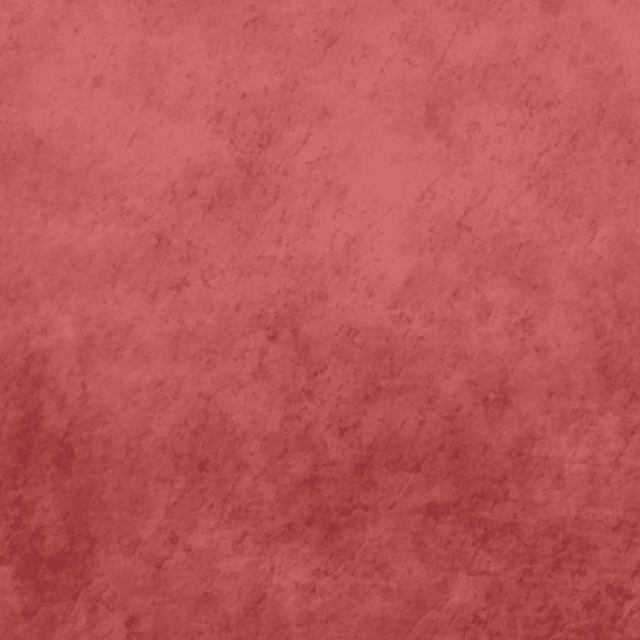
Reproduce this texture procedurally as a Shadertoy shader.

```glsl
// Weathered red plaster wall: a vertical fade carries cloudy stains, gritty
// eroded patches, slanted specks and worn panel edges, all from value noise.
// A slope of the surface height adds faint embossed cracks and brush marks.

float hash(vec2 p) {
    vec3 q = fract(vec3(p.xyx) * 0.1031);
    q += dot(q, q.yzx + 33.33);
    return fract((q.x + q.y) * q.z);
}

float noise(vec2 p) {
    vec2 cell = floor(p), f = fract(p);
    f = f * f * (3.0 - 2.0 * f);
    float low = mix(hash(cell), hash(cell + vec2(1, 0)), f.x);
    float high = mix(hash(cell + vec2(0, 1)), hash(cell + vec2(1, 1)), f.x);
    return mix(low, high, f.y);
}

mat2 rotate(float angle) {
    float c = cos(angle), s = sin(angle);
    return mat2(c, s, -s, c);
}

float fbm(vec2 p) {
    float sum = 0.0, weight = 0.5;
    for (int i = 0; i < 5; i++) {
        sum += weight * noise(p);
        p = rotate(0.65) * p * 2.03 + 17.3;
        weight *= 0.5;
    }
    return sum / 0.969;
}

// Soft box with separate half sizes and a feathered rim
float softBox(vec2 p, vec2 center, vec2 halfSize, float feather) {
    vec2 d = abs(p - center) - halfSize;
    return 1.0 - smoothstep(-feather, feather, max(d.x, d.y));
}

// Plaster height: lumps, curled cracks and horizontal brush strokes
float height(vec2 p) {
    float low = 1.0 - smoothstep(0.1, 0.55, p.y);
    float lumps = fbm(p * 42.0);
    float crack = smoothstep(0.0, 0.06, abs(fbm(p * 13.0 + 41.0) - 0.5));
    float brush = noise(rotate(0.12) * p * vec2(16.0, 110.0));
    float brushArea = low * smoothstep(0.45, 0.8, p.x);
    return lumps * 0.9 + crack * 0.2 * low + brush * 0.4 * brushArea;
}

// Small elongated pits, gathered where the region noise is high
float specks(vec2 p, float scale, float angle) {
    float pits = noise(rotate(angle) * p * vec2(scale, scale * 0.5));
    pits += 0.4 * (noise(p * scale * 2.1 + 9.0) - 0.5);
    float region = smoothstep(0.38, 0.62, fbm(p * 5.0 + scale));
    return smoothstep(0.74, 0.95, pits) * region;
}

void mainImage(out vec4 fragColor, in vec2 fragCoord) {
    vec2 p = fragCoord / iResolution.xy;
    vec2 warp = vec2(fbm(p * 5.0 + 3.0), fbm(p * 5.0 + 71.0)) - 0.5;
    vec2 q = p + warp * 0.16;
    float grit = fbm(p * 40.0 + 5.0) - 0.5;

    // Light top fading to a dark foot, with broad clouds
    float tone = mix(0.37, 0.99, smoothstep(0.0, 0.78, p.y));
    tone += 0.45 * (fbm(q * 3.6 + 12.0) - 0.5);
    tone += 0.5 * (fbm(p * 17.0 + 30.0) - 0.5);

    // Stains with ragged edges, strongest in the middle and below
    float stain = smoothstep(0.49, 0.64, fbm(q * 7.0 + 50.0) + grit * 0.75);
    tone -= stain * mix(0.25, 0.14, smoothstep(0.6, 0.95, p.y));
    vec2 ragged = p + warp * 0.2 + grit * 0.09;
    float marks = softBox(ragged, vec2(0.38, 0.63), vec2(0.04, 0.07), 0.04);
    marks += softBox(ragged, vec2(0.60, 0.53), vec2(0.06, 0.05), 0.035);
    marks += softBox(ragged, vec2(0.69, 0.82), vec2(0.03), 0.012) * 0.8;
    tone -= 0.17 * marks * (0.8 + grit * 3.0);

    // Worn panels at the lower left and lower right
    vec2 wobbly = p + warp * 0.05 + grit * 0.05;
    float panels = softBox(wobbly, vec2(0.08, 0.22), vec2(0.065, 0.19), 0.02);
    panels += softBox(wobbly, vec2(0.68, 0.16), vec2(0.16, 0.17), 0.04) * 0.7;
    tone -= 0.22 * panels * smoothstep(0.32, 0.55, fbm(q * 9.0 + 23.0) + grit * 0.8);

    // Faint plaster seams
    vec2 seam = abs(p + warp * 0.015 - vec2(0.14, 0.25));
    float across = exp(-seam.y * 260.0) * softBox(p, vec2(0.33, 0.25), vec2(0.19, 0.1), 0.02);
    float upright = exp(-seam.x * 260.0) * (1.0 - smoothstep(0.2, 0.38, p.y));
    tone -= 0.2 * (across + upright) * noise(p * 45.0);

    // Pale scuffs and dark pits
    float scuff = smoothstep(0.55, 0.66, fbm(q * 12.0 + 90.0) + grit * 0.6);
    tone += 0.15 * scuff * (1.0 - smoothstep(0.5, 0.8, p.y));
    tone -= 0.3 * specks(p, 85.0, 0.6) + 0.27 * specks(p + 3.0, 140.0, 0.5);
    tone -= 0.25 * specks(p + 7.0, 42.0, 0.4);

    // Relief lit from the upper left, then fine grain
    float slope = height(p) - height(p + vec2(-0.003, 0.003));
    tone += slope * mix(1.0, 0.65, p.y);
    tone += 0.17 * (noise(p * 220.0) - 0.5) + 0.4 * grit;

    tone = clamp(tone, -0.08, 1.1);
    vec3 color = mix(vec3(0.62, 0.22, 0.235), vec3(0.80, 0.40, 0.40), tone);
    fragColor = vec4(color, 1.0);
}
```
